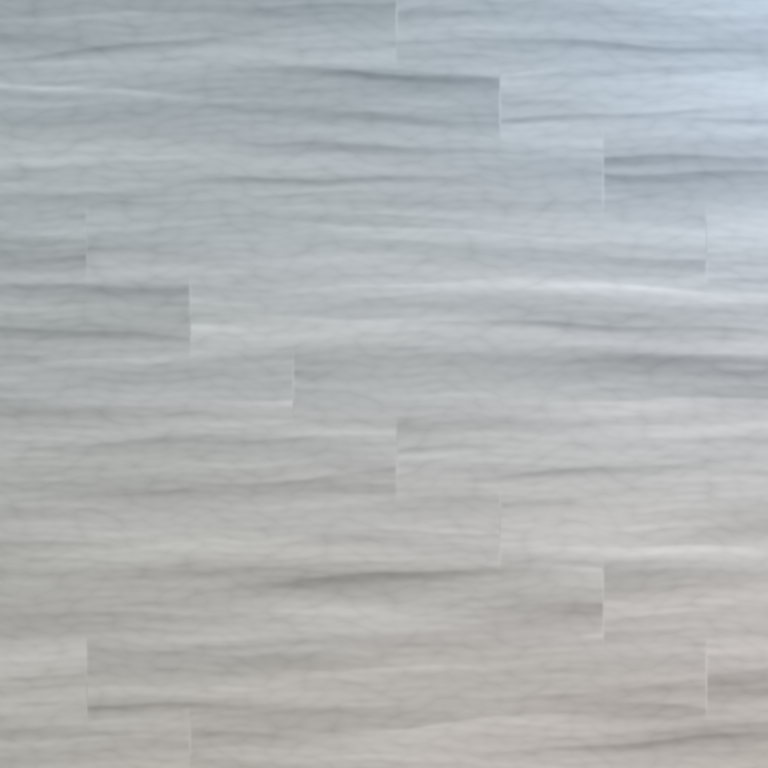
This texture is drawn by a WebGL 2 fragment shader. Its source:

```glsl
#version 300 es
precision highp float;
// Pale grey wood-look planks laid in a stepped bond, under cool-to-warm daylight.

uniform vec2 u_resolution;
out vec4 fragColor;

#define PLANK_SIZE vec2(0.807, 0.0937)  // length and height of one plank
#define FIRST_JOINT vec2(0.651, 0.0833) // one joint, measured from the top left
#define ROW_SHIFT 0.1345                // sideways step from one row to the next
#define STREAK_CELL vec2(0.34, 0.046)
#define MOTTLE_CELL vec2(0.026, 0.011)
#define GRAIN_DEPTH 0.052
#define STREAK_DEPTH 0.1
#define MOTTLE_DEPTH 0.042
#define TONE_RANGE 0.05
#define JOINT_LIGHT 0.028
#define JOINT_WIDTH 0.0035
#define SEAM_BLEND 0.013                // how far the figure of two rows mingles

const vec3 COOL_SHADE = vec3(0.640, 0.680, 0.700);
const vec3 COOL_LIGHT = vec3(0.716, 0.760, 0.800);
const vec3 WARM_SHADE = vec3(0.655, 0.645, 0.622);
const vec3 WARM_LIGHT = vec3(0.740, 0.715, 0.695);

float hash(vec2 p) {
    return fract(sin(dot(p, vec2(127.1, 311.7))) * 43758.55);
}

vec2 hash2(vec2 p) {
    return vec2(hash(p), hash(p + 19.7));
}

// Long wavering fibres: layered sines, each bent by the sum so far
float grain(vec2 p, float seed) {
    float sum = 0.0, weight = 0.6, pitch = 40.0, waver = 4.0;
    for (int i = 0; i < 6; i++) {
        float phase = seed * (31.0 + 17.0 * float(i));
        float bend = 1.5 * sin(p.x * waver + phase) + 1.5 * sum;
        float fade = 0.6 + 0.4 * sin(p.x * waver * 0.8 + phase * 2.0);
        sum += weight * fade * sin(p.y * pitch + bend + phase);
        weight *= 0.75;
        pitch *= 1.7;
        waver *= 1.55;
    }
    return sum;
}

// Tapered slanting veins, one per cell; crisp above and fading below
float streaks(vec2 p, float seed) {
    vec2 home = floor(p / STREAK_CELL);
    float sum = 0.0;
    for (int j = -1; j <= 1; j++)
    for (int i = -1; i <= 1; i++) {
        vec2 cell = home + vec2(i, j);
        vec2 key = cell + seed * 57.0;
        vec2 rnd = hash2(key);
        vec2 d = p - (cell + 0.2 + 0.6 * rnd) * STREAK_CELL;
        float slope = (hash(key + 5.3) - 0.4) * 0.18;
        d.y -= slope * d.x + 0.002 * sin(d.x * 28.0 + rnd.y * 6.3);
        float taper = 1.0 - smoothstep(0.0, 0.3, abs(d.x));
        float spread = d.y > 0.0 ? 0.004 : mix(0.006, 0.02, rnd.x * rnd.x);
        float strength = mix(-1.0, 0.75, hash(key + 8.1));
        sum += strength * taper * exp(-d.y * d.y / (spread * spread));
    }
    return sum;
}

// Cellular distance, for small cloudy flecks
float mottle(vec2 p) {
    vec2 home = floor(p), local = fract(p);
    float nearest = 2.0;
    for (int j = -1; j <= 1; j++)
    for (int i = -1; i <= 1; i++) {
        vec2 cell = vec2(i, j);
        vec2 d = cell + hash2(home + cell) - local;
        nearest = min(nearest, dot(d, d));
    }
    return 0.25 - nearest;
}

// Wood figure of the plank at this x in the given row, with its butt joint
float plankFigure(vec2 uv, float row) {
    float along = (uv.x - FIRST_JOINT.x - row * ROW_SHIFT) / PLANK_SIZE.x;
    vec2 plank = vec2(floor(along), row);
    float gap = min(fract(along), 1.0 - fract(along)) * PLANK_SIZE.x;
    float seed = hash(plank + 3.0);
    float figure = GRAIN_DEPTH * grain(uv, seed)
                 + STREAK_DEPTH * streaks(uv, seed)
                 + TONE_RANGE * (hash(plank + 11.0) - 0.5);
    figure *= smoothstep(-0.5, 1.0, gap / JOINT_WIDTH);
    float broken = 0.5 + 0.5 * sin(uv.y * 75.0 + row * 2.0);
    return figure + JOINT_LIGHT * broken * exp(-2.0 * pow(gap / JOINT_WIDTH, 2.0));
}

void main() {
    vec2 uv = gl_FragCoord.xy / u_resolution;

    // Row under this point, mingled with the nearer neighbouring row
    float depth = (1.0 - uv.y - FIRST_JOINT.y) / PLANK_SIZE.y;
    float row = floor(depth);
    float inside = fract(depth);
    float neighbour = row + (inside < 0.5 ? -1.0 : 1.0);
    float edge = min(inside, 1.0 - inside) * PLANK_SIZE.y;
    float own = smoothstep(-SEAM_BLEND, SEAM_BLEND, edge);
    float figure = mix(plankFigure(uv, neighbour), plankFigure(uv, row), own);

    // Fine flecks, and short pale traces along the seams
    figure += MOTTLE_DEPTH * mottle(uv / MOTTLE_CELL + 0.4 * sin(uv.yx * 40.0));
    float seamRow = floor(depth + 0.5);
    float trace = smoothstep(0.2, 1.0, sin(uv.x * 9.0 + seamRow * 2.3));
    figure += 0.015 * trace * exp(-pow(edge / 0.005, 2.0));

    // Daylight: bluish above, warm below, brighter to the right
    vec3 cool = mix(COOL_SHADE, COOL_LIGHT, uv.x * uv.x);
    vec3 warm = mix(WARM_SHADE, WARM_LIGHT, uv.x);
    vec3 light = mix(warm, cool, smoothstep(-0.1, 1.1, uv.y));
    float glow = exp(-7.0 * dot(uv - 1.0, uv - 1.0));
    light += glow * vec3(0.0, 0.015, 0.035);

    fragColor = vec4(light + figure + 0.008, 1.0);
}
```
